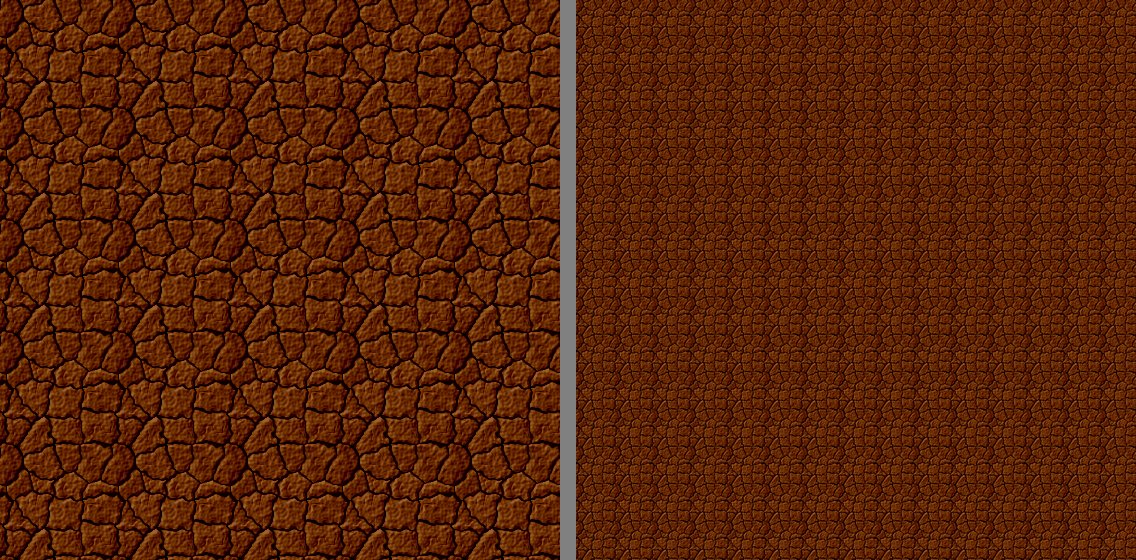
Left: one tile. Right: repeated 3 by 3.
Give the GLSL for this texture, as a WebGL 1 fragment shader.

```glsl
precision highp float;
// Cracked reddish-brown rock: embossed, irregular stones split by dark fissures, repeated 5 by 5.
uniform vec2 u_resolution;

const float REPEATS = 5.0;
const float STONES = 4.0;                  // stones along each side of one repeat
const float CRACK_HALF_WIDTH = 0.009;      // in units of one repeat
const float BEVEL_WIDTH = 0.042;
const float EMBOSS_STEP = 0.012;
const vec2 TO_LIGHT = vec2(-0.75, 0.66);
const vec3 CHANNEL_DROP = vec3(0.0, 0.24, 0.44);

vec2 hash2(vec2 p) {
  vec3 q = fract(p.xyx * vec3(0.1031, 0.1030, 0.0973));
  q += dot(q, q.yzx + 33.33);
  return fract((q.xx + q.yz) * q.zy);
}

vec2 wrapCell(vec2 cell, float period) {
  return floor(mod(cell + 0.5, period));
}

// Gradient noise that wraps after a whole number of cells.
float cornerSlope(vec2 cell, vec2 offset, float period) {
  float angle = 6.2832 * hash2(wrapCell(cell, period) + period).x;
  return dot(vec2(cos(angle), sin(angle)), offset);
}

float gradientNoise(vec2 p, float period) {
  vec2 cell = floor(p);
  vec2 f = p - cell;
  vec2 s = f * f * f * (f * (f * 6.0 - 15.0) + 10.0);
  vec2 e = vec2(1.0, 0.0);
  float low = mix(cornerSlope(cell, f, period),
                  cornerSlope(cell + e.xy, f - e.xy, period), s.x);
  float high = mix(cornerSlope(cell + e.yx, f - e.yx, period),
                   cornerSlope(cell + e.xx, f - e.xx, period), s.x);
  return mix(low, high, s.y);
}

vec2 noisePair(vec2 p, float period) {
  return vec2(gradientNoise(p, period), gradientNoise(p.yx + 3.37, period));
}

// Offset from a point to a stone centre (xy) and the stone's weight (z).
vec3 stoneSite(vec2 cell, vec2 p, float period) {
  vec2 id = wrapCell(cell, period);
  vec2 jitter = hash2(id + 17.0);
  float weight = 0.34 * hash2(id + 41.0).x;
  return vec3(cell + 0.1 + 0.8 * jitter - p, weight);
}

// Weighted cells: distance to the nearest border (x) and stone tone (y).
vec2 stones(vec2 p, float period) {
  vec2 base = floor(p);
  vec2 nearestCell = base;
  vec2 nearest = vec2(0.0);
  float nearestPower = 100.0;
  for (int j = -2; j <= 2; j++) {
    for (int i = -2; i <= 2; i++) {
      vec2 cell = base + vec2(float(i), float(j));
      vec3 site = stoneSite(cell, p, period);
      float power = dot(site.xy, site.xy) - site.z;
      if (power < nearestPower) {
        nearestPower = power;
        nearest = site.xy;
        nearestCell = cell;
      }
    }
  }
  float border = 100.0;
  for (int j = -2; j <= 2; j++) {
    for (int i = -2; i <= 2; i++) {
      vec3 site = stoneSite(nearestCell + vec2(float(i), float(j)), p, period);
      float gap = length(site.xy - nearest);
      float power = dot(site.xy, site.xy) - site.z;
      if (gap > 0.001) border = min(border, (power - nearestPower) / (2.0 * gap));
    }
  }
  return vec2(border, hash2(wrapCell(nearestCell, period) + 73.0).y);
}

// Height (x), distance to a fissure (y) and stone tone (z).
vec3 relief(vec2 p) {
  vec2 ragged = p + 0.055 * noisePair(p * 7.0, 7.0) + 0.022 * noisePair(p * 19.0, 19.0);
  vec2 stone = stones(ragged * STONES, STONES);
  float edge = stone.x / STONES;
  float bevel = smoothstep(0.0, BEVEL_WIDTH, edge);
  float grain = 0.40 * gradientNoise(p * 16.0, 16.0) + 0.24 * gradientNoise(p * 37.0, 37.0);
  float wrinkle = 1.0 - smoothstep(0.0, 0.09, abs(gradientNoise(ragged * 6.0, 6.0)));
  wrinkle *= smoothstep(-0.05, 0.15, gradientNoise(p * 5.0 + 0.6, 5.0));
  return vec3(0.36 * bevel + grain - 0.17 * wrinkle, edge, stone.y);
}

void main() {
  vec2 p = gl_FragCoord.xy / u_resolution * REPEATS;
  float pixel = REPEATS / min(u_resolution.x, u_resolution.y);

  // Emboss with light from the upper left.
  vec3 here = relief(p);
  float slope = here.x - relief(p + TO_LIGHT * EMBOSS_STEP).x;
  float mottling = 0.10 * gradientNoise(p * 5.0, 5.0) + 0.05 * (here.z - 0.5);
  float brightness = clamp(0.39 + mottling + 0.85 * slope, 0.10, 0.62);

  // Dark fissures of uneven width.
  float width = CRACK_HALF_WIDTH * (1.0 + 0.9 * gradientNoise(p * 6.0 + 0.3, 6.0));
  float softness = 0.5 * max(0.009, pixel);
  float surface = smoothstep(width - softness, width + softness, here.y);
  brightness = mix(0.04, brightness, surface);

  gl_FragColor = vec4(max(vec3(brightness) - CHANNEL_DROP, 0.0), 1.0);
}
```
